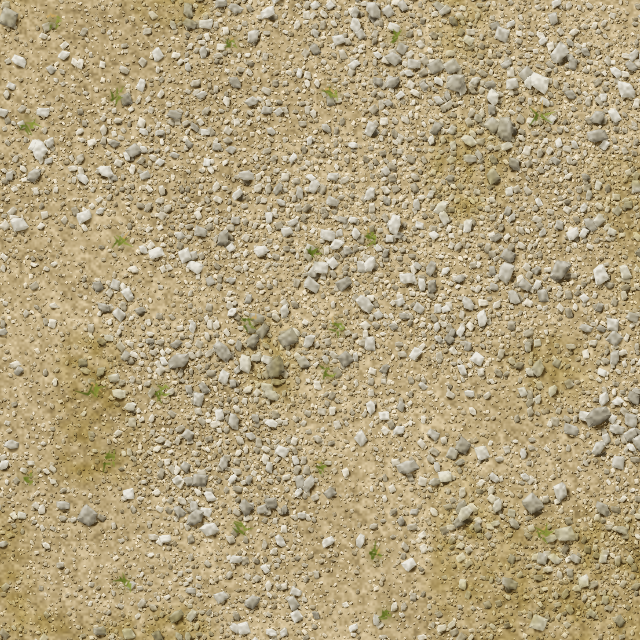
This texture is drawn by a WebGL 2 fragment shader. Its source:

```glsl
#version 300 es
precision highp float;

uniform vec2 u_resolution;
out vec4 fragColor;

const vec3 SOIL_DARK = vec3(0.27, 0.21, 0.10);
const vec3 SAND = vec3(0.67, 0.62, 0.48);
const vec3 CHALK = vec3(0.93, 0.91, 0.85);
const vec3 CLAY_TINT = vec3(1.04, 0.99, 0.91);
const vec3 MOSS = vec3(0.44, 0.40, 0.17);
const vec3 GRASS_DARK = vec3(0.30, 0.36, 0.08);
const vec3 GRASS_LIGHT = vec3(0.58, 0.63, 0.24);
const vec3 STRAW = vec3(0.80, 0.66, 0.38);
const vec2 LIGHT_DIR = vec2(-0.45, 0.89);
const float SHADOW_DEPTH = 0.48;
const float FACET_CONTRAST = 0.24;
const float ELONGATION = 0.24;
const float GRAIN_CONTRAST = 0.55;
const float STONE_GREY = 0.42;
const float TUFT_GRID = 9.0;
const float TUFT_CHANCE = 0.26;
const int BLADES = 8;
const float TAU = 6.28319;

vec2 hash2(vec2 p) {
    vec2 s = vec2(dot(p, vec2(127.1, 311.7)), dot(p, vec2(269.5, 183.3)));
    return fract(sin(s) * 43758.5453);
}

float noise(vec2 p) {
    vec2 i = floor(p), f = fract(p);
    f = f * f * (3.0 - 2.0 * f);
    float low = mix(hash2(i).x, hash2(i + vec2(1, 0)).x, f.x);
    float high = mix(hash2(i + vec2(0, 1)).x, hash2(i + vec2(1, 1)).x, f.x);
    return mix(low, high, f.y);
}

// Share of ground covered by gravel, varying in broad patches
float gravel(vec2 uv) {
    float patches = 0.6 * noise(uv * 4.0 + 3.7) + 0.4 * noise(uv * 11.0 + 8.1);
    return smoothstep(0.22, 0.72, patches);
}

// Irregular hexagon: x is the edge distance, yz the facing of the nearest side
vec3 pebble(vec2 q, vec2 rnd) {
    vec3 side = vec3(-9.0, 0.0, 0.0);
    for (int k = 0; k < 6; k++) {
        float wobble = 0.35 * sin(rnd.x * 40.0 + float(k) * 2.3);
        float angle = (float(k) + wobble) * TAU / 6.0 + rnd.y * TAU;
        vec2 n = vec2(cos(angle), sin(angle));
        float d = dot(q, n) / (1.0 + ELONGATION * cos(2.0 * (angle - rnd.x * TAU))) - 1.0;
        if (d > side.x) side = vec3(d, n);
    }
    return side;
}

// Lays one size of stones over the surface: x is tone, y is greyness
void scatterStones(inout vec2 surface, vec2 uv, float count, vec2 cover, float grey) {
    vec2 p = uv * count, cell = floor(p);
    float shadow = 0.0, edge = 9.0, softness = 1.0, tone = 0.0;
    vec2 facing = vec2(0.0);
    for (int j = -1; j <= 1; j++)
    for (int i = -1; i <= 1; i++) {
        vec2 id = cell + vec2(i, j);
        vec2 pick = hash2(id + count), place = hash2(id + count * 1.7 + 5.3);
        if (pick.x > mix(cover.x, cover.y, gravel((id + 0.5) / count))) continue;
        float size = mix(0.24, 0.44, pick.y * pick.y);
        vec2 q = (p - id - 0.5 - 0.7 * (place - 0.5)) / size;
        if (dot(q, q) > 4.0) continue;
        shadow = max(shadow, 1.0 - smoothstep(0.75, 1.3, length(q + LIGHT_DIR * 0.42)));
        vec3 side = pebble(q, place);
        if (side.x < edge) {
            edge = side.x;
            facing = side.yz;
            softness = count / (size * u_resolution.y);
            tone = mix(0.46, 0.90, hash2(place * 91.0).x);
        }
    }
    float slope = smoothstep(-0.75, -0.1, edge);
    tone += FACET_CONTRAST * slope * dot(facing, LIGHT_DIR);
    tone += 0.32 * (noise(uv * 210.0 + count) - 0.5) - 0.10 * smoothstep(-0.2, 0.0, edge);
    float mask = 1.0 - smoothstep(-0.6 * softness, 0.6 * softness, edge);
    surface.x -= SHADOW_DEPTH * shadow;
    surface = mix(surface, vec2(tone, grey), mask);
}

// Thin tapering blades fanned around scattered roots
void growTufts(inout vec3 colour, vec2 uv) {
    vec2 cell = floor(uv * TUFT_GRID);
    float pixel = 1.0 / u_resolution.y;
    for (int j = -1; j <= 1; j++)
    for (int i = -1; i <= 1; i++) {
        vec2 id = cell + vec2(i, j), pick = hash2(id + 41.0);
        if (pick.x > TUFT_CHANCE) continue;
        vec2 toRoot = uv - (id + 0.2 + 0.6 * hash2(id + 17.0)) / TUFT_GRID;
        float stain = 1.0 - smoothstep(0.0, 0.026, length(toRoot));
        colour = mix(colour, MOSS, 0.55 * stain * noise(uv * 90.0));
        for (int k = 0; k < BLADES; k++) {
            vec2 rnd = hash2(id * 3.1 + float(k) * 7.7), shade = hash2(rnd * 63.0);
            float angle = rnd.x * TAU;
            vec2 blade = vec2(cos(angle), sin(angle)) * mix(0.006, 0.024, rnd.y * pick.y);
            vec2 q = toRoot - (shade - 0.5) * 0.018;
            float along = clamp(dot(q, blade) / dot(blade, blade), 0.0, 1.0);
            float d = length(q - blade * along) - 0.0019 * (1.0 - 0.8 * along);
            vec3 green = mix(GRASS_DARK, GRASS_LIGHT, shade.x);
            vec3 tint = mix(green, STRAW, step(0.88, shade.y));
            colour = mix(colour, tint, 0.85 * (1.0 - smoothstep(-pixel, pixel, d)));
        }
    }
}

void main() {
    vec2 uv = gl_FragCoord.xy / u_resolution.y;

    // Sandy ground with coarse and fine grain
    float grain = 0.55 * noise(uv * 250.0) + 0.45 * noise(uv * 120.0 + 31.0) - 0.5;
    float broad = noise(uv * 6.0 + 12.0) + 0.5 * noise(uv * 24.0 + 4.0) - 0.75;
    vec2 surface = vec2(0.60 + GRAIN_CONTRAST * grain + 0.14 * broad, 0.0);

    // Stones from grit up to the largest pebbles
    scatterStones(surface, uv, 175.0, vec2(0.30, 0.70), 0.2);
    scatterStones(surface, uv, 108.0, vec2(0.22, 0.72), 0.4);
    scatterStones(surface, uv, 66.0, vec2(0.10, 0.62), 0.7);
    scatterStones(surface, uv, 42.0, vec2(0.03, 0.38), 1.0);
    scatterStones(surface, uv, 27.0, vec2(0.01, 0.13), 1.0);

    // Tone to colour
    float tone = clamp(surface.x, 0.0, 1.0);
    vec3 colour = mix(SOIL_DARK, SAND, min(tone * 2.0, 1.0));
    colour = mix(colour, CHALK, max(tone * 2.0 - 1.0, 0.0));
    vec3 greyed = vec3(dot(colour, vec3(0.3, 0.59, 0.11)));
    colour = mix(colour * mix(CLAY_TINT, vec3(1.0), surface.y), greyed, STONE_GREY * surface.y);

    // Damp mossy stains and grass
    float damp = smoothstep(0.62, 0.9, noise(uv * 7.0 + 55.0)) * noise(uv * 60.0);
    colour = mix(colour, colour * MOSS * 1.7, 0.55 * damp);
    growTufts(colour, uv);

    fragColor = vec4(colour, 1.0);
}
```
